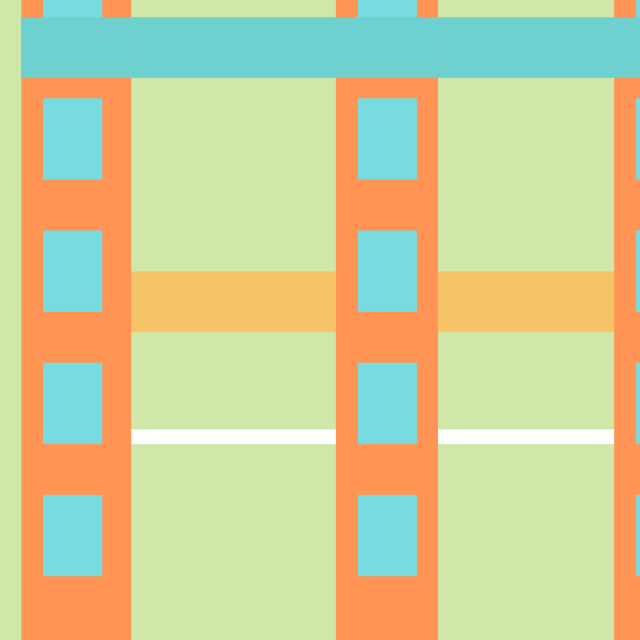
This pattern is drawn by a WebGL 1 fragment shader. Its source:

```glsl
precision highp float;
// Flat geometric grid: orange uprights with rows of aqua windows, joined by
// amber and white rails on pale green, under one teal beam across the top.
// Every part is a soft-edged interval; uprights loop and windows use mod.

uniform vec2 u_resolution;

// Coverage of the interval from lo to hi, with edges about a pixel wide.
float span(float v, float lo, float hi, float soft) {
  return smoothstep(lo - soft, lo + soft, v)
       * (1.0 - smoothstep(hi - soft, hi + soft, v));
}

void main() {
  vec2 p = gl_FragCoord.xy / u_resolution;
  vec2 soft = 0.8 / u_resolution;
  float edge = 0.0332;
  vec3 orange = vec3(1.0, 0.58, 0.33);
  vec3 color = vec3(0.81, 0.91, 0.655);

  // Rails behind the uprights
  float railSide = step(0.1, p.x);
  color = mix(color, vec3(0.96, 0.77, 0.41), railSide * span(p.y, 0.481, 0.576, soft.y));
  color = mix(color, vec3(1.0), railSide * span(p.y, 0.306, 0.329, soft.y));

  // Window rows, repeating upward from the solid base
  float fromCentre = abs(mod(p.y - 0.0599, 0.2066) - 0.1033);
  float rows = step(0.06, p.y)
             * (1.0 - smoothstep(0.0635 - soft.y, 0.0635 + soft.y, fromCentre));

  // Uprights: spacing and width shrink slightly to the right
  for (int i = 0; i < 3; i++) {
    float n = float(i);
    float left = edge + n * (0.5202 - 0.0285 * n);
    float upright = span(p.x, left, left + 0.1719 - 0.0124 * n, soft.x);
    float pane = rows * span(p.x, left + 0.0342, left + 0.1266, soft.x);
    color = mix(color, orange, upright);
    color = mix(color, vec3(0.47, 0.86, 0.88), pane);
  }

  // Beam in front, starting at the first upright
  float beam = span(p.y, 0.8783, 0.9731, soft.y) * span(p.x, edge, 2.0, soft.x);
  color = mix(color, vec3(0.43, 0.82, 0.81), beam);

  gl_FragColor = vec4(color, 1.0);
}
```
